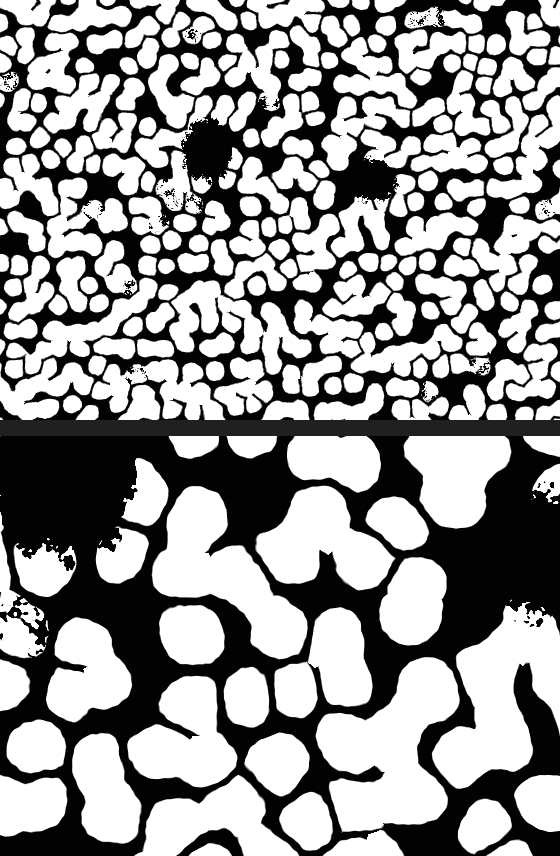
Top, the full canvas; bottom, a detail of the centre.
Give the GLSL for this pattern, as a Shadertoy shader.

```glsl
// White rounded grains on black, single or fused into short winding chains.
// Jittered seeds carry ellipses; a hash per pair either bridges two neighbours
// or carves a thin gap between them. Two ragged dark holes break the field.

const float ROWS = 20.5;   // grains along the canvas height

vec2 hash2(vec2 p) {
    vec3 q = fract(p.xyx * vec3(0.1031, 0.1030, 0.0973));
    q += dot(q, q.yzx + 33.33);
    return fract((q.xx + q.yz) * q.zy);
}

float gradientNoise(vec2 p) {
    vec2 i = floor(p), f = fract(p);
    vec2 u = f * f * f * (f * (f * 6.0 - 15.0) + 10.0);
    vec2 o = vec2(0.0, 1.0);
    float a = dot(hash2(i) * 2.0 - 1.0, f);
    float b = dot(hash2(i + o.yx) * 2.0 - 1.0, f - o.yx);
    float c = dot(hash2(i + o.xy) * 2.0 - 1.0, f - o.xy);
    float d = dot(hash2(i + o.yy) * 2.0 - 1.0, f - o.yy);
    return mix(mix(a, b, u.x), mix(c, d, u.x), u.y);
}

float smoothMin(float a, float b, float k) {
    float h = max(k - abs(a - b), 0.0) / k;
    return min(a, b) - h * h * k * 0.25;
}

float smoothMax(float a, float b, float k) {
    return -smoothMin(-a, -b, k);
}

// Signed distance to the two dark holes, in grid units
float holeDistance(vec2 p) {
    float left = length((p - vec2(0.495, 0.644) * ROWS) * vec2(1.1, 0.9)) - 1.25;
    float right = length((p - vec2(0.885, 0.570) * ROWS) * vec2(0.95, 1.1)) - 1.05;
    return min(left, right);
}

// Seed position, with every second row shifted by half a step
vec2 seedCenter(vec2 id) {
    float shift = 0.5 * mod(id.y, 2.0);
    return id + 0.5 + vec2(shift, 0.0) + (hash2(id + 17.0) - 0.5) * 0.62;
}

bool isPresent(vec2 id) {
    return hash2(id + 71.0).x > 0.045
        && gradientNoise(id * 0.37 + 40.0) > -0.42
        && holeDistance(seedCenter(id)) > 0.0;
}

// Distance to one slightly elliptic grain
float grainDistance(vec2 p, vec2 id) {
    if (!isPresent(id)) return 9.0;
    vec2 shape = hash2(id + 131.0);
    float angle = shape.x * 6.2832;
    float stretch = 0.15 * shape.y;
    vec2 q = p - seedCenter(id);
    q = mat2(cos(angle), -sin(angle), sin(angle), cos(angle)) * q;
    return length(q * vec2(1.0 + stretch, 1.0 - stretch)) - mix(0.44, 0.53, hash2(id + 9.0).x);
}

float capsuleDistance(vec2 p, vec2 a, vec2 b, float radius) {
    vec2 pa = p - a, ba = b - a;
    return length(pa - ba * clamp(dot(pa, ba) / dot(ba, ba), 0.0, 1.0)) - radius;
}

float fieldDistance(vec2 p) {
    vec2 cell = floor(p);

    // Closest grain
    vec2 nearId = cell;
    float nearest = 10.0;
    for (int y = -2; y <= 2; y++)
    for (int x = -2; x <= 2; x++) {
        vec2 id = cell + vec2(x, y);
        float d = grainDistance(p, id);
        if (d < nearest) { nearest = d; nearId = id; }
    }
    if (nearest > 1.0) return nearest;

    // Bridges to linked neighbours, gaps to all others
    vec2 nearCenter = seedCenter(nearId);
    float body = nearest, gap = -1.0;
    for (int y = -2; y <= 2; y++)
    for (int x = -2; x <= 2; x++) {
        vec2 id = nearId + vec2(x, y);
        if ((x == 0 && y == 0) || !isPresent(id)) continue;
        vec2 center = seedCenter(id);
        float span = length(center - nearCenter);
        bool linked = span < 0.72 || (span < 1.17 && hash2(id + nearId + 211.0).x < 0.36);
        if (linked) body = smoothMin(body, capsuleDistance(p, nearCenter, center, 0.36), 0.1);
        else gap = max(gap, 0.5 * (nearest - grainDistance(p, id)) + 0.055);
    }
    float d = smoothMax(body, gap, 0.1);

    // A few grains are pitted and frayed
    float frayed = step(hash2(nearId + 307.0).y, 0.025);
    float pits = gradientNoise(p * 2.3 + 60.0) + 0.7 * gradientNoise(p * 11.0);
    return max(d, mix(-1.0, (pits - 0.18) * 0.4, frayed));
}

void mainImage(out vec4 fragColor, in vec2 fragCoord) {
    vec2 p = fragCoord / iResolution.y * ROWS;
    float pixel = ROWS / iResolution.y;

    // Uneven outlines: soft wobble plus fine roughness
    vec2 wobble = vec2(gradientNoise(p * 1.7), gradientNoise(p * 1.7 + 90.0));
    float d = fieldDistance(p + 0.11 * wobble) + 0.035 * gradientNoise(p * 7.0);

    // Holes with torn, speckled rims
    float hole = holeDistance(p) + 0.45 * gradientNoise(p * 1.9 + 25.0);
    float torn = 0.5 * gradientNoise(p * 6.0) + 0.4 * gradientNoise(p * 13.0);
    d = max(d, 0.12 - hole + torn * exp(-3.0 * abs(hole)));

    float white = clamp(0.5 - d / (1.15 * pixel), 0.0, 1.0);
    fragColor = vec4(vec3(mix(0.008, 1.0, white)), 1.0);
}
```
